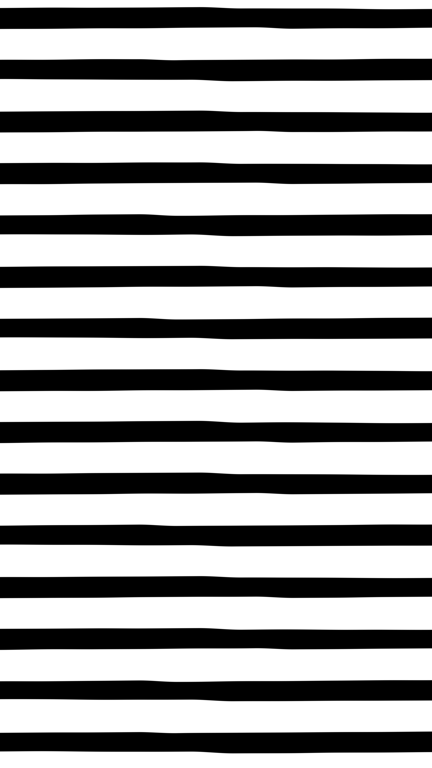
Give the GLSL for this pattern, as a WebGL 1 fragment shader.

```glsl
precision highp float;

uniform vec2 u_resolution;

#define PITCH 0.06736        // stripe spacing, in canvas heights
#define FIRST_CENTER 0.0236  // first stripe centre, from the top
#define FLIP_MASK 25682.0    // one bit per row: half-turned stripes
#define WIDTH_VARIATION 0.016
#define WOBBLE 0.008
#define EDGE_SOFTNESS 0.8    // in pixels
#define INK vec3(0.0)
#define PAPER vec3(1.0)

float hash(vec2 p) {
  vec3 q = fract(vec3(p.xyx) * 0.1031);
  q += dot(q, q.yzx + 33.33);
  return fract((q.x + q.y) * q.z);
}

// Smooth noise along x, independent for each seed, in -0.5..0.5
float edgeNoise(float x, float seed) {
  float cell = floor(x);
  float f = fract(x);
  f = f * f * (3.0 - 2.0 * f);
  return mix(hash(vec2(cell, seed)), hash(vec2(cell + 1.0, seed)), f) - 0.5;
}

// Brush outline, as heights above and below the stripe centre
float upperEdge(float x) {
  return 0.193 + 0.042 * x - 0.034 * smoothstep(0.46, 0.56, x)
       - 0.027 * smoothstep(0.6, 1.0, x);
}

float lowerEdge(float x) {
  return 0.211 - 0.055 * x + 0.030 * smoothstep(0.59, 0.68, x);
}

void main() {
  vec2 uv = gl_FragCoord.xy / u_resolution;

  // Row number from the top and position within the row
  float t = (1.0 - uv.y - FIRST_CENTER) / PITCH + 0.5;
  float row = floor(t);
  vec2 p = vec2(uv.x, 0.5 - fract(t));

  // Half-turn the marked rows about their centre
  float flipped = mod(floor(FLIP_MASK / exp2(row) + 0.01), 2.0);
  if (flipped > 0.5) p = vec2(1.0 - p.x, -p.y);

  // Hand-drawn variation between rows
  float widthShift = WIDTH_VARIATION * (hash(vec2(row, 7.0)) - 0.5);
  float top = upperEdge(p.x) + widthShift
            + WOBBLE * edgeNoise(p.x * 9.0, row + 20.0);
  float bottom = lowerEdge(p.x) + widthShift
               + WOBBLE * edgeNoise(p.x * 9.0, row + 50.0);

  // Signed distance to the stripe, converted to pixels
  float dist = max(p.y - top, -p.y - bottom) * PITCH * u_resolution.y;
  float paperAmount = smoothstep(-EDGE_SOFTNESS, EDGE_SOFTNESS, dist);

  gl_FragColor = vec4(mix(INK, PAPER, paperAmount), 1.0);
}
```
